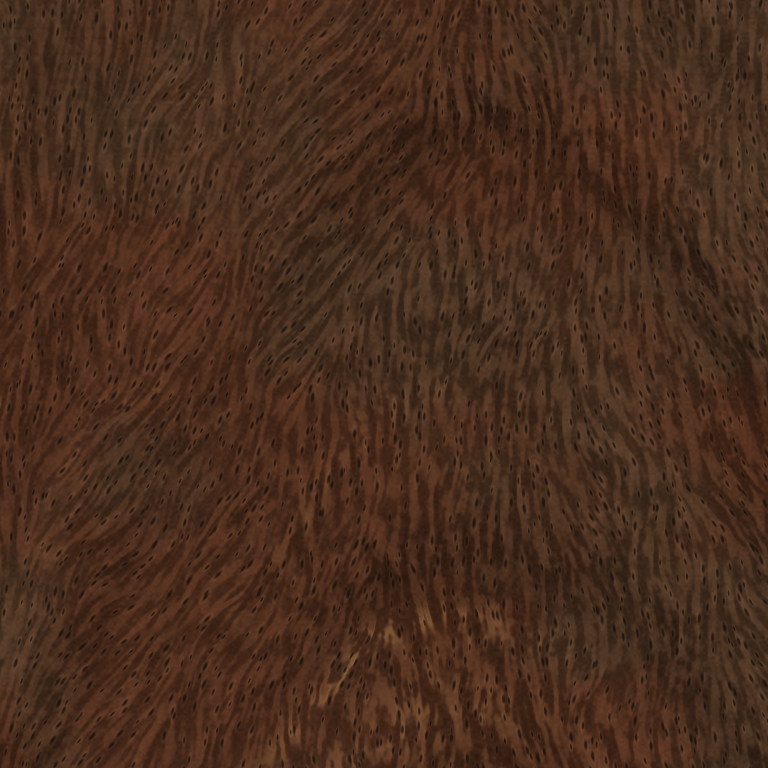
Write a Shadertoy shader that draws this texture.

```glsl
// Dark walnut board: short wavy flecks and pores crossing arched growth bands.
#define DARK vec3(0.165, 0.102, 0.064)
#define LIGHT vec3(0.400, 0.268, 0.190)
#define GOLD vec3(0.56, 0.40, 0.24)
#define PORE vec3(0.085, 0.060, 0.045)
#define RED_TINT vec3(1.08, 0.90, 0.82)
#define ARCH_X 0.63
#define ARCH_BEND 2.6
#define FLECK_SCALE 185.0
#define FLECK_LENGTH 0.030
#define FLECK_CONTRAST 3.1
#define PORE_SCALE 62.0
#define PORE_SHARE 0.50

float hash(vec2 p) {
    return fract(sin(dot(p, vec2(127.1, 311.7))) * 43758.5453);
}

float noise(vec2 p) {
    vec2 i = floor(p), f = fract(p);
    f = f * f * (3.0 - 2.0 * f);
    return mix(mix(hash(i), hash(i + vec2(1, 0)), f.x),
               mix(hash(i + vec2(0, 1)), hash(i + vec2(1, 1)), f.x), f.y);
}

float fbm(vec2 p) {
    float sum = 0.0, amp = 0.5;
    for (int i = 0; i < 4; i++) {
        sum += amp * noise(p);
        p = p * 2.03 + 17.3;
        amp *= 0.5;
    }
    return sum / 0.9375;
}

float bell(float x, float width) {
    return exp(-x * x / (width * width));
}

// Unit direction of the fibres: leaning on the flanks, upright in the middle.
vec2 fibreDir(vec2 p) {
    float lean = 0.08 + 0.55 * bell(p.x - 0.10 - 0.32 * p.y, 0.19)
               - 0.38 * bell(p.x - 1.0 + 0.16 * p.y, 0.17);
    lean += 0.75 * (noise(p * vec2(13.0, 9.0)) - 0.5);
    lean += 0.45 * (noise(p * 37.0 + 5.0) - 0.5);
    return vec2(sin(lean), cos(lean));
}

// Noise smeared along the fibres, centred on zero with a spread near one.
float flecks(vec2 p, float len) {
    const int STEPS = 9;
    float sum = noise(p * FLECK_SCALE);
    for (int side = -1; side <= 1; side += 2) {
        vec2 q = p;
        for (int i = 0; i < STEPS; i++) {
            q += float(side) * fibreDir(q) * len / float(2 * STEPS);
            sum += noise(q * FLECK_SCALE);
        }
    }
    return (sum / float(2 * STEPS + 1) - 0.5) / 0.095;
}

// Scattered short slits: x is the dark hollow, y its pale rim.
vec2 pores(vec2 p, vec2 dir) {
    vec2 cell = floor(p * PORE_SCALE), result = vec2(0.0);
    for (int j = -1; j <= 1; j++)
    for (int i = -1; i <= 1; i++) {
        vec2 id = cell + vec2(i, j);
        vec2 centre = id + vec2(hash(id + 3.1), hash(id + 8.7));
        vec2 d = p * PORE_SCALE - centre;
        vec2 local = vec2(d.x * dir.y - d.y * dir.x, dot(d, dir));
        float size = 0.6 + 0.6 * hash(id + 21.4);
        float r = length(local / vec2(0.11, 0.34) / size);
        float present = step(hash(id + 40.2), PORE_SHARE);
        result.x = max(result.x, present * (1.0 - smoothstep(0.4, 1.3, r)));
        result.y = max(result.y, present * bell(r - 1.7, 0.5));
    }
    return result;
}

void mainImage(out vec4 fragColor, in vec2 fragCoord) {
    vec2 p = fragCoord / iResolution.xy;
    float flank = 1.0 - smoothstep(0.10, 0.45, p.x - 0.25 * p.y);
    float fleck = flecks(p, FLECK_LENGTH * (1.0 + 0.5 * flank));

    // Arched height; the flecks give its bands a ragged edge.
    float dx = p.x - ARCH_X;
    float h = p.y + ARCH_BEND * dx * dx + 0.10 * (fbm(p * 6.0) - 0.5) + 0.010 * fleck;
    float bands = 0.6 * noise(vec2(h * 11.0, dx * 3.0))
                + 0.4 * noise(vec2(h * 31.0, dx * 5.0 + 9.0)) - 0.5;

    // Light and dark wood.
    float cloud = fbm(p * 4.0 + 31.0) - 0.5;
    float tone = 0.50 + 0.34 * bands + 0.22 * cloud;
    tone -= 0.16 * bell(h - 0.83, 0.045) + 0.12 * bell(h - 0.31, 0.06);
    tone += 0.27 * (smoothstep(-1.0, 1.0, fleck * FLECK_CONTRAST * 0.4) - 0.5);
    tone += 0.055 * fleck + 0.20 * (noise(p * 300.0) - 0.5);
    vec3 colour = mix(DARK, LIGHT, clamp(tone, -0.15, 1.2));

    // Reddish areas, strongest on the left flank.
    float red = smoothstep(0.35, 0.70, fbm(p * 5.0 + 70.0) + 0.12 * flank);
    colour *= mix(vec3(0.97, 1.01, 0.99), RED_TINT, red * 0.75);

    // Golden streaks along the lower arches.
    float gold = bell(h - 0.21, 0.022) + 0.6 * bell(h - 0.09, 0.05) + 0.35 * bell(h - 0.50, 0.02);
    gold *= bell(dx + 0.13, 0.20) * smoothstep(-0.3, 1.4, fleck);
    colour = mix(colour, GOLD, 0.65 * clamp(gold, 0.0, 1.0));

    // Open pores.
    vec2 pore = pores(p, fibreDir(p));
    colour += 0.035 * pore.y * vec3(1.0, 0.8, 0.65);
    colour = mix(colour, PORE, 0.72 * pore.x);

    fragColor = vec4(colour, 1.0);
}
```
